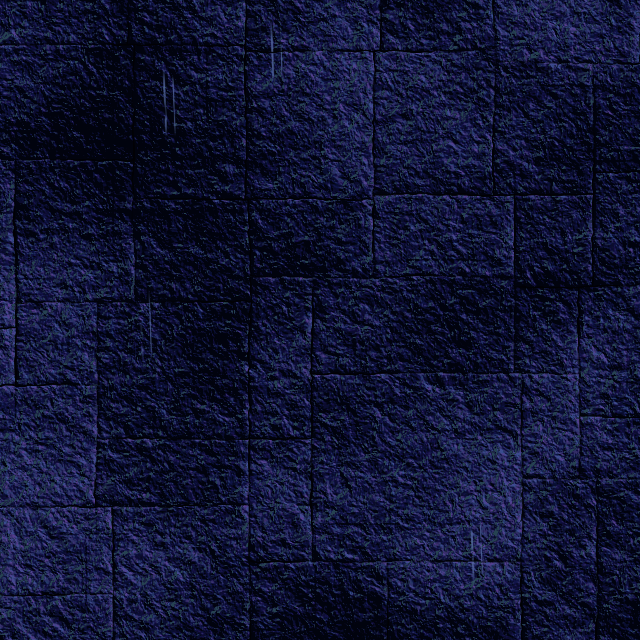
This texture is drawn by a Shadertoy shader. Its source:

```glsl
// Dark navy wall of irregular rough-hewn stone blocks under raking light

float hash(vec2 p) {
    vec3 q = fract(vec3(p.xyx) * 0.1031);
    q += dot(q, q.yzx + 33.33);
    return fract((q.x + q.y) * q.z);
}

float noise(vec2 p) {
    vec2 i = floor(p), f = fract(p);
    f = f * f * (3.0 - 2.0 * f);
    return mix(mix(hash(i), hash(i + vec2(1, 0)), f.x),
               mix(hash(i + vec2(0, 1)), hash(i + vec2(1, 1)), f.x), f.y);
}

// Height of the chipped surface: small pits, slightly drawn out to the lower right
float rockHeight(vec2 p) {
    p += 0.007 * vec2(noise(p * 50.0), noise(p * 50.0 + 30.0));
    vec2 q = vec2(dot(p, vec2(0.8, -0.6)) * 0.88, dot(p, vec2(0.6, 0.8)));
    float height = 0.0, freq = 60.0, weight = 0.6;
    for (int i = 0; i < 4; i++) {
        height += weight * noise(q * freq + float(i) * 17.3) / freq;
        q = mat2(0.9, 0.436, -0.436, 0.9) * q;
        freq *= 1.95;
        weight = min(weight * 1.4, 1.2);
    }
    return height;
}

float wallShift(vec2 vertex) {
    return 0.8 * (hash(vertex + 71.0) - 0.5);
}

// Distances to the left, right, bottom and top walls of the block around p.
// Lattice vertices carry horizontal and vertical walls in turn.
vec4 blockWalls(vec2 p, out vec2 id) {
    float density = 5.3;
    vec2 q = p * density, home = floor(q);
    vec4 walls = vec4(0.0);
    id = home;
    for (int y = -1; y <= 1; y++)
    for (int x = -1; x <= 1; x++) {
        vec2 c = home + vec2(x, y);
        float near = wallShift(c), far = wallShift(c + 1.0);
        float side = wallShift(c + vec2(1, 0)), above = wallShift(c + vec2(0, 1));
        bool even = mod(c.x + c.y, 2.0) < 0.5;
        vec2 low = c + (even ? vec2(above, near) : vec2(near, side));
        vec2 high = c + 1.0 + (even ? vec2(side, far) : vec2(far, above));
        vec4 d = vec4(q.x - low.x, high.x - q.x, q.y - low.y, high.y - q.y);
        if (min(min(d.x, d.y), min(d.z, d.w)) >= 0.0) {
            walls = d / density;
            id = c;
        }
    }
    return walls;
}

float nearest(vec4 d) {
    return min(min(d.x, d.y), min(d.z, d.w));
}

// Pale, broken vertical scratches in pairs
float scratches(vec2 p) {
    float mark = 0.0;
    for (int i = 0; i < 4; i++) {
        vec2 d = p - vec2(hash(vec2(i, 3)), hash(vec2(i, 8)));
        d.x += 0.04 * d.y;
        float across = min(abs(d.x), abs(d.x - 0.014) + 0.0006);
        float along = 1.0 - smoothstep(0.025, 0.06, abs(d.y));
        mark += along * (1.0 - smoothstep(0.0004, 0.0026, across));
    }
    return mark * smoothstep(0.2, 0.6, noise(p * vec2(160, 45)));
}

void mainImage(out vec4 fragColor, in vec2 fragCoord) {
    vec2 p = fragCoord / iResolution.y;

    // Nearly straight block outlines with chipped edges
    vec2 wobble = vec2(noise(p * 9.0), noise(p * 9.0 + 40.0)) * 0.005
                + vec2(noise(p * 110.0), noise(p * 110.0 + 90.0)) * 0.0035;
    vec2 id, ghostId;
    vec4 walls = blockWalls(p + wobble, id);
    vec4 ghost = blockWalls(p + wobble * 0.5 + vec2(7.37, 3.61), ghostId);

    // Relief lit from the upper right, with a weaker teal light from the left
    float reach = 0.0018;
    float here = rockHeight(p);
    float lit = (here - rockHeight(p + reach * vec2(0.6, 0.8))) / reach;
    float tealLit = (here - rockHeight(p + reach * vec2(-0.9, 0.4))) / reach;

    // Tone of the blocks, broad stains and fine weathering
    float tone = 1.4 * lit - 0.12 + 0.9 * (hash(id + 5.0) - 0.5);
    tone += 1.7 * (noise(p * 4.0 + 11.0) - 0.5) + 1.3 * (noise(p * 9.0 + 35.0) - 0.5);
    tone += 0.5 * (noise(p * 24.0) - 0.5) + 0.9 * (noise(p * 370.0) - 0.5);

    // Bright right and top rims, shaded left and bottom rims
    float wear = smoothstep(0.15, 0.75, noise(p * 38.0 + 60.0));
    float rimWidth = mix(0.003, 0.012, pow(hash(id + 31.0), 3.0));
    vec4 rim = max(walls - 0.0017, 0.0);
    tone += 2.0 * wear * exp(-rim.y / rimWidth);
    tone += 2.4 * wear * exp(-rim.w / 0.0022);
    tone -= 1.3 * exp(-rim.x / 0.003) + 1.3 * exp(-rim.z / 0.003);

    // Faint cracks of an older layer of masonry
    float crack = 1.0 - smoothstep(0.0004, 0.0022, nearest(ghost));
    tone -= 1.2 * crack * smoothstep(0.5, 0.7, noise(p * 7.0 + 23.0));

    // Colour ramp from near black through navy to pale violet blue
    vec3 color = mix(vec3(0.005, 0.012, 0.055), vec3(0.04, 0.05, 0.19), smoothstep(-1.2, -0.1, tone));
    color = mix(color, vec3(0.07, 0.07, 0.28), smoothstep(0.05, 0.75, tone));
    color = mix(color, vec3(0.17, 0.19, 0.40), smoothstep(0.65, 1.45, tone));
    color = mix(color, vec3(0.28, 0.27, 0.56), smoothstep(1.6, 3.0, tone));

    // Fine grains leaning to violet or to green
    float hue = noise(p * 300.0 + 15.0) - 0.5;
    color *= 1.0 + hue * vec3(0.5, -0.3, 0.0);

    // Small grey-blue and teal glints
    float exposed = smoothstep(-0.9, 0.4, tone);
    float glint = tealLit + 0.9 * (noise(p * 280.0 + 50.0) - 0.5);
    color = mix(color, vec3(0.11, 0.15, 0.27), exposed * smoothstep(0.25, 0.6, glint));
    color = mix(color, vec3(0.15, 0.26, 0.32), exposed * smoothstep(0.8, 1.1, glint));
    color = mix(color, vec3(0.32, 0.4, 0.62), 0.8 * min(scratches(p), 1.0));

    // Thin dark joints, fading in some places
    float joint = 1.0 - smoothstep(0.0006, 0.002, nearest(walls));
    float depth = mix(0.35, 1.0, smoothstep(0.25, 0.6, noise(p * 14.0 + 77.0)));
    color = mix(color, vec3(0.002, 0.004, 0.018), joint * depth);

    fragColor = vec4(color, 1.0);
}
```
